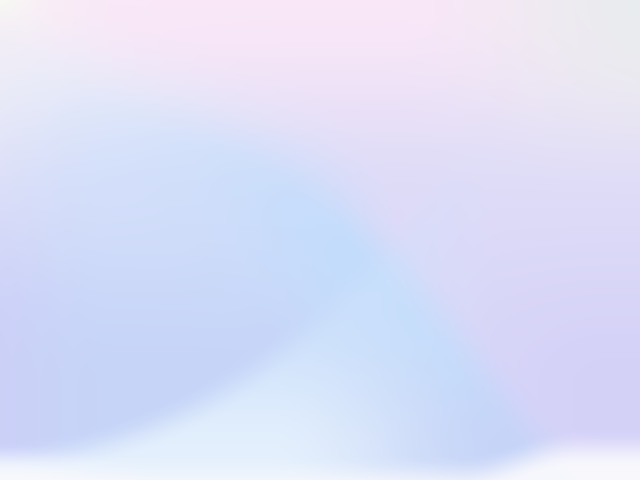
Reproduce this background procedurally as a WebGL 1 fragment shader.

```glsl
precision mediump float;
// Pastel backdrop: a pink-to-lavender sky, a broad blue slope falling to the
// right, a pale hill inside it and a white mist along the floor.
// Each layer is a vertical gradient masked by a soft curved edge.
uniform vec2 u_resolution;

// 1 below the edge, 0 above it, blended over +-softness
float below(float value, float edge, float softness) {
  return 1.0 - smoothstep(edge - softness, edge + softness, value);
}

// Pink top, lavender lower down, with pale tinted corners
vec3 skyColor(vec2 p) {
  vec3 c = mix(vec3(0.83, 0.82, 0.97), vec3(0.87, 0.86, 0.97), smoothstep(0.2, 0.65, p.y));
  c = mix(c, vec3(0.975, 0.905, 0.97), smoothstep(0.58, 1.0, p.y));
  c += vec3(0.025, 0.03, 0.0) * below(p.x, 0.75, 0.2) * below(p.y, 0.4, 0.2);
  float rightCorner = smoothstep(0.6, 1.05, p.x) * smoothstep(0.55, 1.0, p.y);
  c = mix(c, vec3(0.91, 0.925, 0.93), rightCorner);
  float leftCorner = exp(-14.0 * length((p - vec2(0.0, 1.0)) * vec2(1.0, 0.8)));
  return mix(c, vec3(0.97, 0.98, 0.95), leftCorner);
}

// Periwinkle at the base, pale at the top, bluer beside the ridge
vec3 slopeColor(vec2 p, float ridge) {
  vec3 c = mix(vec3(0.775, 0.83, 0.97), vec3(0.83, 0.875, 0.98), smoothstep(0.2, 0.68, p.y));
  c = mix(c, vec3(0.93, 0.935, 0.975), smoothstep(0.6, 0.95, p.y));
  float nearRidge = exp(-pow((p.x - ridge + 0.06) / 0.16, 2.0));
  nearRidge *= smoothstep(0.05, 0.35, p.y) * below(p.y, 0.65, 0.2);
  c = mix(c, vec3(0.76, 0.865, 0.985), 0.85 * nearRidge);
  vec3 sideTint = mix(vec3(0.81, 0.805, 0.97), vec3(0.94, 0.93, 0.965), smoothstep(0.3, 0.9, p.y));
  return mix(c, sideTint, 0.85 * below(p.x, 0.04, 0.14));
}

void main() {
  vec2 p = gl_FragCoord.xy / u_resolution;

  // Blue slope: its ridge bends left and softens with height
  float lift = max(p.y - 0.6, 0.0);
  float ridge = 0.895 - 0.6 * p.y - 3.0 * lift * lift;
  float ridgeBlur = 0.055 + 0.22 * smoothstep(0.5, 0.9, p.y);
  vec3 color = mix(skyColor(p), slopeColor(p, ridge), below(p.x, ridge, ridgeBlur));

  // Pale hill: rises to the right and dissolves before the ridge
  float hillTop = 0.045 + 1.15 * p.x * p.x;
  float hill = below(p.y, hillTop, 0.035 + 0.05 * p.x) * below(p.x, 0.61, 0.19);
  vec3 hillColor = mix(vec3(0.9, 0.945, 0.99), vec3(0.805, 0.885, 0.985), smoothstep(0.02, 0.36, p.y));
  color = mix(color, hillColor, 0.95 * hill);

  // White floor mist: thicker on both sides, highest at the right
  float mistTop = 0.012 + 0.055 * smoothstep(0.72, 0.9, p.x) + 0.025 * below(p.x, 0.12, 0.14);
  float mist = below(p.y, mistTop, 0.04);
  color = mix(color, vec3(0.975, 0.975, 0.99), 0.95 * mist);

  gl_FragColor = vec4(color, 1.0);
}
```
